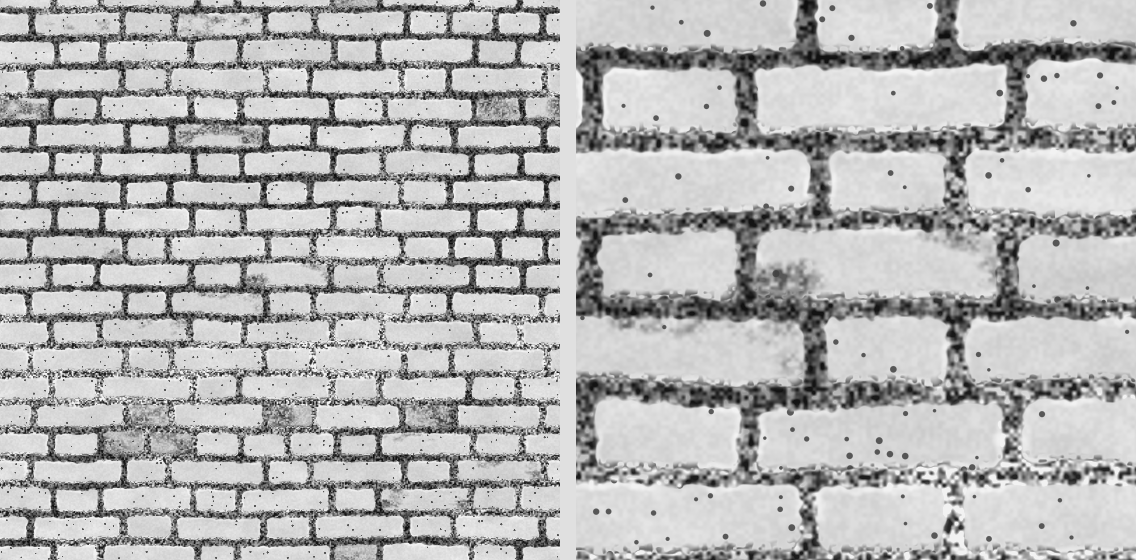
Left, the full canvas; right, a detail of the centre.
This texture is drawn by a three.js fragment shader. Its source:

```glsl
// Weathered pale grey brick wall: 20 courses of alternating long and short bricks with dark gritty mortar
varying vec2 vUv;

const float COURSES = 20.0;
const float PAIRS = 4.0;           // long + short pairs across
const float COURSE_SHIFT = 0.65;   // height of the lowest full course, in courses
const float SHORT_HALF = 0.17;     // half a short brick, in pairs
const float HALF_HEIGHT = 0.0197;
const float HALF_JOINT = 0.0056;
const float CORNER = 0.0065;

float hash(vec2 p) {
  vec3 q = fract(vec3(p.xyx) * 0.1031);
  q += dot(q, q.yzx + 33.33);
  return fract((q.x + q.y) * q.z);
}

// Value noise that tiles over the canvas
float noise(vec2 uv, vec2 freq) {
  vec2 p = uv * freq;
  vec2 i = floor(p);
  vec2 f = fract(p);
  f = f * f * (3.0 - 2.0 * f);
  vec2 a = mod(i, freq);
  vec2 b = mod(i + 1.0, freq);
  return mix(mix(hash(a), hash(vec2(b.x, a.y)), f.x),
             mix(hash(vec2(a.x, b.y)), hash(b), f.x), f.y);
}

float fbm(vec2 uv, vec2 freq) {
  float sum = 0.0;
  float amp = 0.533;
  for (int i = 0; i < 4; i++) {
    sum += amp * noise(uv, freq);
    freq *= 2.0;
    amp *= 0.5;
  }
  return sum;
}

float roundedBox(vec2 p, vec2 halfSize, float radius) {
  vec2 q = abs(p) - halfSize + radius;
  return length(max(q, 0.0)) + min(max(q.x, q.y), 0.0) - radius;
}

// Position of upright joint k; even joints start a short brick
float jointAt(float k, float course) {
  float side = mod(k, 2.0) * 2.0 - 1.0;
  float jitter = hash(vec2(mod(k, 2.0 * PAIRS) + 3.0, course + 17.0)) - 0.5;
  return floor(k * 0.5) + side * SHORT_HALF + jitter * 0.045;
}

// Long bricks replaced by two short ones
bool isSplit(float k, float course) {
  bool patched = course == 3.0 && (k == 1.0 || k == 3.0);
  bool edge = (course == 10.0 || course == 18.0) && k == 7.0;
  return patched || edge;
}

// Small dark pits scattered one per grid cell
float pits(vec2 uv, float grid, float density) {
  vec2 cell = floor(uv * grid);
  float pick = hash(cell + 41.0);
  vec2 centre = 0.25 + 0.5 * vec2(hash(cell + 7.0), hash(cell + 91.0));
  float radius = 0.07 + 0.13 * hash(cell + 63.0);
  float dist = length(fract(uv * grid) - centre);
  return step(1.0 - density, pick) * (1.0 - smoothstep(radius, radius + 0.1, dist));
}

void main() {
  // Uneven laying
  vec2 sway = vec2(noise(vUv, vec2(14.0)), noise(vUv + 0.37, vec2(10.0))) - 0.5;
  vec2 p = vUv + sway * vec2(0.006, 0.007);

  // Course and brick lookup
  float level = p.y * COURSES - COURSE_SHIFT;
  float course = mod(floor(level), COURSES);
  float u = p.x * PAIRS - mix(0.06, 0.55, mod(course, 2.0));
  float k = 2.0 * floor(u + 0.5);
  if (u < jointAt(k, course)) k -= 1.0;
  else if (u > jointAt(k + 1.0, course)) k += 1.0;
  float left = jointAt(k, course);
  float right = jointAt(k + 1.0, course);
  float slot = mod(k, 2.0 * PAIRS);
  float isShort = 1.0 - mod(k, 2.0);
  if (isSplit(slot, course)) {
    float middle = 0.5 * (left + right);
    if (u < middle) right = middle;
    else { left = middle; slot += 20.0; }
    isShort = 1.0;
  }
  vec2 id = vec2(slot, course);

  // Ragged brick outline
  vec2 local = vec2((u - 0.5 * (left + right)) / PAIRS, (fract(level) - 0.5) / COURSES);
  local.y += (hash(id + 5.0) - 0.5) * 0.0024;
  vec2 halfSize = vec2((right - left) * 0.5 / PAIRS - HALF_JOINT, HALF_HEIGHT);
  halfSize -= vec2(0.0012, 0.0014) * hash(id + 29.0);
  float d = roundedBox(local, halfSize, CORNER);
  d += (noise(vUv, vec2(72.0)) - 0.5) * 0.0034 + (noise(vUv, vec2(210.0)) - 0.5) * 0.0028;
  float brickMask = 1.0 - smoothstep(-0.001, 0.0012, d);

  // Grit shared by all surfaces
  float grit = 0.6 * noise(vUv, vec2(400.0)) + 0.4 * noise(vUv, vec2(256.0));
  grit = clamp((grit - 0.5) * 1.8 + 0.5, 0.0, 1.0);
  float blotch = fbm(vUv, vec2(24.0, 40.0));

  // Mortar, paler in worn patches and along one band
  float band = exp(-pow((vUv.y - 0.36) / 0.07, 2.0));
  float wear = smoothstep(0.4, 0.8, fbm(vUv, vec2(7.0))) * 0.6 + band * 0.5;
  float mortar = 0.06 + (0.42 + 0.55 * wear) * grit + 0.08 * wear;
  mortar += 0.14 * (1.0 - smoothstep(0.0005, 0.0035, d));

  // Brick face: tone, streaks, pale rim and sooty underside
  float face = 0.85 + (hash(id + 11.0) - 0.5) * 0.035 + (blotch - 0.5) * 0.1;
  face += (grit - 0.5) * 0.045;
  float rim = smoothstep(-0.005, -0.0015, d) * smoothstep(0.35, 0.65, noise(vUv, vec2(38.0)));
  face += 0.07 * rim;
  float under = smoothstep(-0.0055, 0.0, d) * smoothstep(-0.008, -0.018, local.y);
  face -= under * smoothstep(0.35, 0.85, grit) * 0.5;

  // Stained short bricks and scuffed long ones
  float chance = course == 3.0 ? 0.65 : (course == 4.0 ? 0.45 : 0.07);
  float stained = isShort * step(hash(id + 53.0), chance);
  float scuffed = (1.0 - isShort) * step(hash(id + 77.0), 0.16);
  float stain = stained * (0.12 + 0.55 * smoothstep(0.3, 0.75, blotch));
  stain += scuffed * 0.55 * smoothstep(0.5, 0.75, blotch);
  face -= stain * (0.2 + 0.75 * (1.0 - grit));
  float pitting = pits(vUv, 120.0, 0.04 + 0.09 * hash(id + 31.0));
  face = mix(face, 0.25, pitting * 0.85);

  float shade = clamp(mix(mortar, face, brickMask), 0.05, 0.95);
  gl_FragColor = vec4(vec3(shade), 1.0);
}
```
